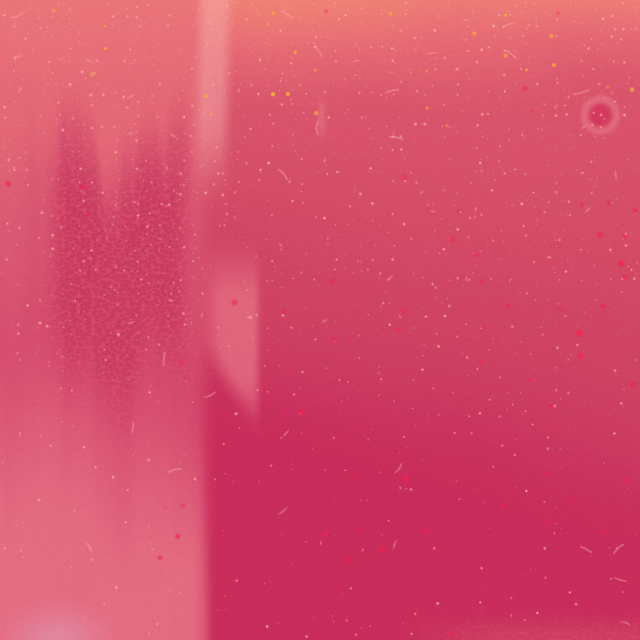
This texture is drawn by a Shadertoy shader. Its source:

```glsl
// Rose-pink translucent resin with pale vertical smears, glitter specks and short fibres.

const vec3 CORAL = vec3(0.95, 0.53, 0.46);
const vec3 SALMON = vec3(0.91, 0.43, 0.46);
const vec3 ROSE = vec3(0.85, 0.33, 0.42);
const vec3 RASPBERRY = vec3(0.81, 0.26, 0.39);
const vec3 CRIMSON = vec3(0.785, 0.175, 0.36);
const vec3 PINK = vec3(0.91, 0.46, 0.53);
const vec3 LILAC = vec3(0.88, 0.58, 0.69);
const vec3 PALE = vec3(0.97, 0.68, 0.67);
const vec3 GOLD = vec3(0.96, 0.68, 0.22);
const vec3 SCARLET = vec3(0.95, 0.13, 0.30);

float hash(vec2 p) {
    vec3 q = fract(vec3(p.xyx) * 0.1031);
    q += dot(q, q.yzx + 33.33);
    return fract((q.x + q.y) * q.z);
}

vec2 hash2(vec2 p) {
    return vec2(hash(p), hash(p + 71.7));
}

// Soft-edged interval from a to b
float band(float a, float b, float soft, float x) {
    return smoothstep(a - soft, a + soft, x) * (1.0 - smoothstep(b - soft, b + soft, x));
}

// Distance to the nearest jittered cell point
float cellular(vec2 p) {
    vec2 id = floor(p);
    float nearest = 2.0;
    for (int j = -1; j <= 1; j++)
    for (int i = -1; i <= 1; i++) {
        vec2 cell = id + vec2(i, j);
        nearest = min(nearest, length(cell + hash2(cell) - p));
    }
    return nearest;
}

// Layered sines, drawn out along y; range about -1 to 1
float smear(vec2 p) {
    float sum = 0.0, gain = 0.5;
    for (int i = 0; i < 4; i++) {
        sum += gain * sin(p.x + 1.3 * sin(p.y + float(i) * 2.1));
        p = p * vec2(1.9, 1.5) + vec2(1.7, 0.9);
        gain *= 0.55;
    }
    return sum;
}

// Scattered round dots; amount is the share of cells that hold one
float specks(vec2 p, float cells, float radius, float amount, float seed, float soft) {
    vec2 id = floor(p * cells) + seed;
    vec2 centre = (floor(p * cells) + 0.2 + 0.6 * hash2(id)) / cells;
    float size = radius * (0.6 + 0.7 * hash(id + 9.3));
    float dot1 = 1.0 - smoothstep(size - soft, size + soft, length(p - centre));
    return dot1 * step(hash(id + 17.1), amount) * (0.45 + 0.55 * hash(id + 5.9));
}

// Scattered short curved hairs
float fibres(vec2 p, float cells, float amount, float seed, float soft) {
    vec2 id = floor(p * cells) + seed;
    vec2 q = p - (floor(p * cells) + 0.35 + 0.3 * hash2(id)) / cells;
    float angle = 6.2832 * hash(id + 3.1), c = cos(angle), s = sin(angle);
    q = mat2(c, -s, s, c) * q;
    q.y += 50.0 * (hash(id + 8.4) - 0.5) * q.x * q.x;
    q.x -= clamp(q.x, -0.010, 0.010) * (0.4 + 0.6 * hash(id + 6.2));
    float line = 1.0 - smoothstep(0.0006, 0.0006 + 1.3 * soft, length(q));
    return line * step(hash(id + 12.7), amount);
}

// Vertical ramp from crimson below to coral above, tilted on the right
vec3 ramp(vec2 p) {
    float tilt = 0.28 * (p.x - 0.45) * (1.0 - smoothstep(0.4, 0.9, p.y));
    float h = p.y + tilt + 0.025 * smear(p * vec2(5.0, 7.0));
    vec3 col = mix(CRIMSON, RASPBERRY, smoothstep(0.28, 0.56, h));
    col = mix(col, ROSE, smoothstep(0.52, 0.86, h));
    col = mix(col, SALMON, smoothstep(0.82, 0.97, h));
    return mix(col, CORAL, 0.9 * smoothstep(0.92, 1.03, h));
}

// Pale veil and dark patch on the left, with two bright smears beside them
vec3 smears(vec3 col, vec2 p) {
    float streak = smear(vec2(p.x * 38.0, p.y * 3.0));
    float feather = p.y + 0.07 * streak;
    float left = 1.0 - smoothstep(0.29, 0.345, p.x + 0.008 * streak);
    float low = 1.0 - smoothstep(0.12, 0.52, feather + 0.45 * (p.x - 0.1));
    col = mix(col, PINK, left * (0.38 + 0.08 * streak));
    col = mix(col, PINK, left * low * 0.8);
    col = mix(col, SALMON, left * smoothstep(0.68, 0.86, feather) * 0.55);
    float patch1 = band(0.085, 0.29, 0.025, p.x) * band(0.42, 0.74, 0.09, feather);
    col = mix(col, RASPBERRY - vec3(0.01, 0.02, 0.0), 0.85 * patch1);

    float upper = band(0.313, 0.358, 0.014, p.x + 0.02 * (1.0 - p.y));
    col = mix(col, PALE, 0.5 * upper * smoothstep(0.66, 0.84, p.y));
    float slant = mix(0.40, 0.325, smoothstep(0.30, 0.48, p.y));
    float lower = smoothstep(slant - 0.02, slant + 0.025, p.x)
                * (1.0 - smoothstep(0.393, 0.413, p.x)) * band(0.36, 0.58, 0.06, p.y);
    col = mix(col, PINK, 0.72 * lower);
    float wisp = band(0.497, 0.508, 0.006, p.x) * band(0.79, 0.84, 0.02, p.y);
    col = mix(col, PALE, 0.22 * wisp);
    float corner = length((p - vec2(0.09, 0.0)) * vec2(1.0, 1.5));
    col = mix(col, LILAC, 0.65 * (1.0 - smoothstep(0.0, 0.11, corner)));
    float rim = smoothstep(0.6, 0.8, p.x) * (1.0 - smoothstep(0.0, 0.05, p.y));
    col = mix(col, ROSE, 0.5 * rim);

    // Fine relief, strongest inside the dark patch
    float relief = cellular(p * vec2(130.0, 190.0)) - 0.5;
    return col + relief * (0.016 + 0.07 * patch1 + 0.03 * rim);
}

// Bubble with a dark core and a pale halo
vec3 bubble(vec3 col, vec2 p, vec2 centre, float radius) {
    float d = length(p - centre) / radius;
    col = mix(col, PINK, 0.6 * band(0.7, 1.05, 0.15, d));
    return mix(col, CRIMSON + vec3(0.05, 0.03, 0.0), 0.85 * (1.0 - smoothstep(0.4, 0.7, d)));
}

void mainImage(out vec4 fragColor, in vec2 fragCoord) {
    vec2 p = fragCoord / iResolution.y;
    float px = 1.0 / iResolution.y;
    vec3 col = bubble(smears(ramp(p), p), p, vec2(0.938, 0.82), 0.029);

    // Inclusions: hairs, red flecks, pale specks, gold glitter
    float high = smoothstep(0.2, 1.0, p.y);
    float dusty = band(0.08, 0.30, 0.05, p.x) * band(0.45, 0.75, 0.06, p.y);
    float redZone = smoothstep(0.4, 0.55, p.x) * band(0.1, 0.7, 0.1, p.y);
    col = mix(col, PALE, 0.38 * fibres(p, 17.0, 0.14 + 0.16 * high, 4.0, px));
    col = mix(col, SCARLET, 0.75 * specks(p, 26.0, 0.004, 0.03 + 0.14 * redZone, 31.0, 0.0025));
    col = mix(col, PALE, 0.9 * specks(p, 58.0, 0.0016, 0.06 + 0.24 * high + 0.15 * dusty, 57.0, px));
    col = mix(col, PALE, 0.6 * specks(p, 95.0, 0.0009, 0.03 + 0.14 * high + 0.25 * dusty, 83.0, px));
    col = mix(col, GOLD, specks(p, 32.0, 0.0028, 0.14 * smoothstep(0.68, 1.0, p.y), 109.0, px));
    fragColor = vec4(clamp(col, 0.0, 1.0), 1.0);
}
```
